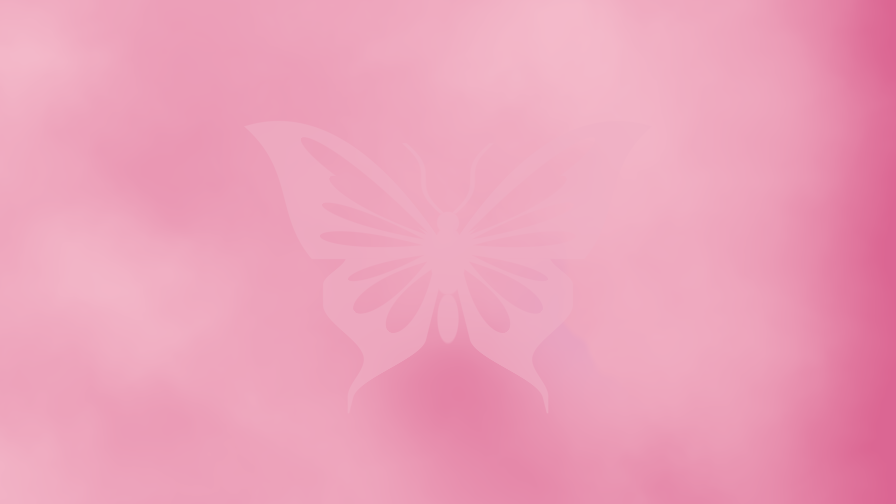
This background is drawn by a Shadertoy shader. Its source:

```glsl
// A pale butterfly emblem over soft pink clouds that deepen to rose on the right.
// The sky is a tone field of warped glows plus layered value noise; the mirrored
// butterfly is built from edge curves, a fan of teardrop cutouts and ellipses.

const vec3 ROSE = vec3(0.86, 0.40, 0.575);
const vec3 BLUSH = vec3(0.96, 0.74, 0.80);
const vec3 LAVENDER = vec3(0.90, 0.63, 0.76);
const vec3 EMBLEM = vec3(0.935, 0.69, 0.77);

float hash(vec2 p) {
    vec3 q = fract(vec3(p.xyx) * 0.1031);
    q += dot(q, q.yzx + 33.33);
    return fract((q.x + q.y) * q.z);
}

float noise(vec2 p) {
    vec2 cell = floor(p), f = fract(p);
    f = f * f * (3.0 - 2.0 * f);
    float low = mix(hash(cell), hash(cell + vec2(1, 0)), f.x);
    float high = mix(hash(cell + vec2(0, 1)), hash(cell + vec2(1, 1)), f.x);
    return mix(low, high, f.y);
}

float fbm(vec2 p) {
    float sum = 0.0, weight = 0.5;
    for (int i = 0; i < 5; i++) {
        sum += weight * noise(p);
        p = mat2(1.6, 1.2, -1.2, 1.6) * p + 7.3;
        weight *= 0.5;
    }
    return sum;
}

float glow(vec2 p, vec2 centre, vec2 radius) {
    vec2 d = (p - centre) / radius;
    return exp(-dot(d, d));
}

// Coverage of the region where d is positive
float fill(float d, float soft) {
    return smoothstep(-soft, soft, d);
}

float ellipse(vec2 p, vec2 centre, vec2 radius, float soft) {
    float d = 1.0 - length((p - centre) / radius);
    return fill(d * min(radius.x, radius.y), soft);
}

// Tapers to a point at the root and is rounded at the far end
float teardrop(vec2 p, float angle, float reach, float halfWidth, float soft) {
    vec2 axis = vec2(cos(angle), sin(angle));
    float t = clamp((dot(p, axis) - 0.05) / (reach - 0.05), 0.0, 1.0);
    float side = abs(axis.x * p.y - axis.y * p.x);
    return fill(halfWidth * 2.6 * t * sqrt(1.0 - t) - side, soft) * step(0.001, t) * step(t, 0.999);
}

float wings(vec2 b, float soft) {
    // Upper wing: parabolic top and a cubic outer edge
    float bend = 1.0 - b.x / 0.336;
    float top = 0.26 * (1.0 - bend * bend);
    float h = b.y - 0.104;
    float outer = 0.324 + 0.26 * h + 14.0 * h * h * h;
    float upper = fill(top - b.y, soft) * fill(outer - b.x, soft) * fill(b.y + 0.014, soft);

    // Lower wing: round lobe narrowing into a curled tail
    float y = -b.y;
    float inside = 0.25 * y + 0.116 * smoothstep(0.174, 0.289, y);
    float lobe = 0.248 - 0.046 * (1.0 - smoothstep(0.009, 0.065, y));
    lobe += 0.032 * smoothstep(0.213, 0.287, y) - 0.081 * smoothstep(0.104, 0.213, y);
    float lower = fill(b.x - inside, soft) * fill(lobe - b.x, soft);
    lower *= fill(y - 0.012, soft) * fill(0.32 - y, soft);
    return max(upper, lower);
}

float butterfly(vec2 p, float soft) {
    vec2 b = vec2(abs(p.x), p.y);
    float shape = wings(b, soft);

    // Cutouts: angle, reach, half width
    vec3 cells[7] = vec3[7](vec3(0.64, 0.363, 0.019), vec3(0.535, 0.273, 0.017),
        vec3(0.33, 0.264, 0.013), vec3(0.09, 0.255, 0.014), vec3(-0.31, 0.208, 0.011),
        vec3(-0.595, 0.225, 0.022), vec3(-0.96, 0.204, 0.024));
    for (int i = 0; i < 7; i++) {
        shape *= 1.0 - teardrop(b - vec2(0, 0.009), cells[i].x, cells[i].y, cells[i].z, soft);
    }

    // Head, thorax, abdomen and antennae
    shape = max(shape, ellipse(b, vec2(0, 0.058), vec2(0.022), soft));
    shape = max(shape, ellipse(b, vec2(0, -0.017), vec2(0.034, 0.068), soft));
    shape = max(shape, ellipse(b, vec2(0, -0.132), vec2(0.021, 0.049), soft));
    float rise = b.y - 0.076;
    float curve = 0.011 + 0.54 * rise + 0.012 * sin(rise * 45.0);
    float feeler = fill(0.004 - abs(b.x - curve) * 0.85, soft);
    return max(shape, feeler * fill(rise, soft) * fill(0.14 - rise, soft));
}

vec3 sky(vec2 p) {
    vec2 warp = vec2(fbm(p * 4.0 + 3.0), fbm(p * 4.0 + 19.0)) - 0.48;
    vec2 q = p + 0.22 * warp;
    float tone = 0.70 + 0.28 * (fbm(q * 3.5 + 11.0) - 0.48);

    // Lit clouds
    tone += 0.20 * glow(q, vec2(-0.84, 0.40), vec2(0.20, 0.25));
    tone += 0.21 * glow(q, vec2(-0.70, -0.08), vec2(0.30, 0.17));
    tone += 0.20 * glow(q, vec2(-0.82, -0.43), vec2(0.22, 0.13));
    tone += 0.18 * glow(q, vec2(0.13, 0.42), vec2(0.22, 0.12));
    tone += 0.12 * glow(q, vec2(0.42, 0.36), vec2(0.20, 0.22));
    tone += 0.13 * glow(q, vec2(0.48, -0.06), vec2(0.22, 0.28));
    // Shaded hollows
    tone -= 0.12 * glow(q, vec2(-0.58, 0.15), vec2(0.20, 0.12));
    tone -= 0.14 * glow(q, vec2(-0.60, -0.33), vec2(0.15, 0.11));
    tone -= 0.10 * glow(q, vec2(-0.28, 0.30), vec2(0.25, 0.14));
    tone -= 0.30 * glow(p, vec2(0.03, -0.26), vec2(0.18, 0.12));
    tone -= 0.27 * glow(p, vec2(0.16, -0.45), vec2(0.22, 0.15));
    tone -= 0.22 * glow(q, vec2(0.50, -0.46), vec2(0.12, 0.10));
    tone -= 0.15 * glow(q, vec2(0.72, -0.48), vec2(0.15, 0.15));
    // Rose falloff along the right side
    tone -= 0.75 * pow(smoothstep(0.5, 0.95, p.x + 0.1 * warp.x), 1.5);

    // Lavender gap beside the billowing cloud edge
    float edge = 0.26 + 0.7 * max(-q.y - 0.10, 0.0);
    float gap = glow(p, vec2(0.26, -0.13), vec2(0.13, 0.13));
    gap *= 1.0 - smoothstep(-0.01, 0.02, q.x - edge);
    return mix(mix(ROSE, BLUSH, clamp(tone, 0.0, 1.0)), LAVENDER, 0.7 * gap);
}

void mainImage(out vec4 fragColor, in vec2 fragCoord) {
    vec2 p = (fragCoord - 0.5 * iResolution.xy) / iResolution.y;
    float soft = 0.8 / iResolution.y;
    vec3 colour = mix(sky(p), EMBLEM, 0.6 * butterfly(p, soft));
    fragColor = vec4(colour, 1.0);
}
```
